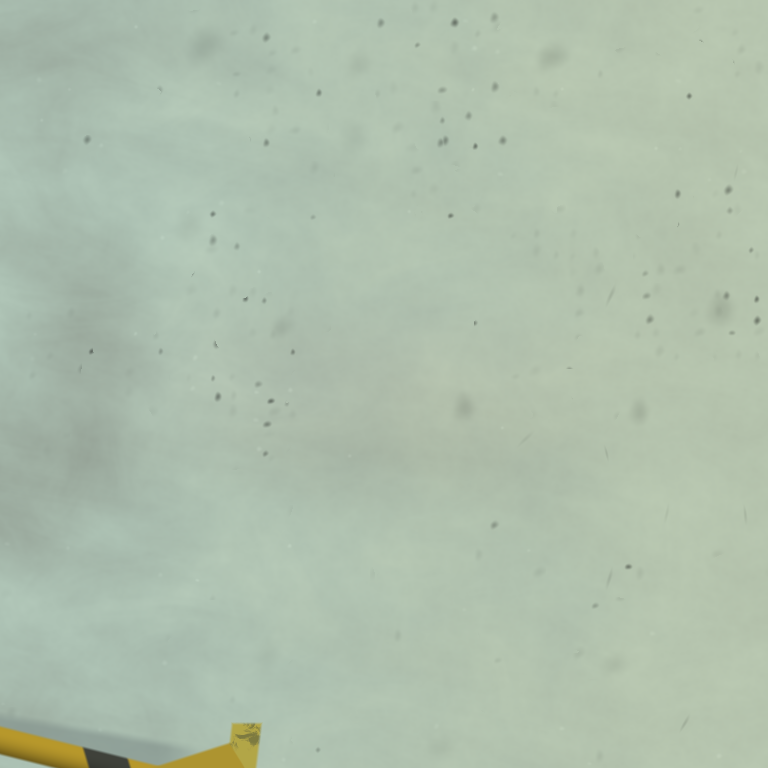
Reproduce this texture procedurally as a Shadertoy shader.

```glsl
vec2 hash2(vec2 p) {
    vec3 q = fract(p.xyx * vec3(0.1031, 0.1030, 0.0973));
    q += dot(q, q.yzx + 33.33);
    return fract((q.xx + q.yz) * q.zy);
}

// Layered, warped sines: soft cloudy stains
float clouds(vec2 p) {
    float sum = 0.0, amp = 0.5;
    for (int i = 0; i < 5; i++) {
        p = mat2(0.8, 0.6, -0.6, 0.8) * p + 1.7;
        p += 0.55 * sin(p.yx * 1.1 + float(i));
        sum += amp * sin(p.x) * cos(p.y);
        p *= 1.85;
        amp *= 0.62;
    }
    return sum;
}

// One soft, randomly turned spot in a share of the grid cells
float specks(vec2 uv, float cells, float radius, float share, float stretch) {
    vec2 cell = floor(uv * cells);
    vec2 h = hash2(cell + cells * 3.7), k = hash2(cell + 71.3);
    vec2 d = (fract(uv * cells) - 0.3 - 0.4 * h) / cells;
    float a = 1.2 + 1.4 * (k.x - 0.5);
    d = mat2(cos(a), -sin(a), sin(a), cos(a)) * d;
    d.x /= stretch;
    float r = radius * (0.65 + 0.5 * h.y);
    d += 0.08 * r * sin(d.yx / r * 3.0 + 6.0 * k);
    return step(k.y, share) * (0.35 + 0.65 * h.x) * (1.0 - smoothstep(0.0, r, length(d)));
}

float blob(vec2 uv, vec2 centre, vec2 size) {
    vec2 d = (uv - centre) / size;
    return exp(-dot(d, d));
}

// Fine cellular grain
float grain(vec2 p) {
    vec2 cell = floor(p);
    float nearest = 1.0;
    for (int y = -1; y <= 1; y++)
        for (int x = -1; x <= 1; x++) {
            vec2 o = vec2(x, y);
            nearest = min(nearest, length(o + hash2(cell + o) - fract(p)));
        }
    return nearest - 0.45;
}

float inside(float d) {
    return 1.0 - smoothstep(-0.0025, 0.0025, d);
}

vec3 concrete(vec2 uv) {
    float broad = clouds(uv * vec2(7.0, 9.0));
    float mottle = clouds(uv * vec2(17.0, 22.0) + 9.0);
    float streaks = clouds(vec2(uv.x * 7.0, uv.y * 24.0 + uv.x * 6.0) + 4.0);
    float left = 1.0 - smoothstep(0.0, 0.5, uv.x);

    // Cool left to warm right
    float warm = smoothstep(0.0, 1.0, uv.x + 0.12 * broad + 0.1 * mottle);
    vec3 col = mix(vec3(0.670, 0.752, 0.698), vec3(0.712, 0.770, 0.682), warm);
    col += vec3(0.006, -0.008, -0.008) * blob(uv, vec2(0.45, 0.5), vec2(0.3, 0.1));

    // Stains and wiped streaks, greyer where darker
    float shade = broad * mix(0.014, 0.042, left) + streaks * mix(0.016, 0.034, left);
    shade += mottle * mix(0.018, 0.040, left);
    shade -= 0.10 * blob(uv, vec2(0.02, 0.37), vec2(0.16, 0.09));
    shade -= 0.08 * blob(uv, vec2(0.12, 0.56), vec2(0.07, 0.14));
    shade -= 0.06 * blob(uv, vec2(0.04, 0.92), vec2(0.16, 0.1));
    shade -= 0.04 * blob(uv, vec2(0.5, 0.42), vec2(0.3, 0.07));
    shade += 0.03 * blob(uv, vec2(0.2, 0.75), vec2(0.14, 0.1));
    shade += 0.05 * blob(uv, vec2(0.13, 0.31), vec2(0.06, 0.035));
    shade += 0.008 * grain(uv * 110.0) + 0.012 * grain(uv * 45.0);
    col *= 1.0 + shade;
    col += vec3(0.08, -0.05, -0.05) * max(-shade, 0.0);

    // Pits, faint blots, scratches and pale flecks
    float worn = 0.35 + 0.65 * smoothstep(0.3, 0.6, uv.y);
    worn *= 0.4 + 0.6 * smoothstep(0.05, 0.35, uv.x);
    float cluster = smoothstep(-0.1, 0.4, clouds(uv * 13.0 + 2.0));
    float pits = specks(uv, 13.0, 0.0068, 0.13 * worn, 1.15);
    pits = max(pits, specks(uv + 0.37, 30.0, 0.0062, 0.16 * worn * cluster, 1.3));
    col *= 1.0 - 0.40 * pits;
    col *= 1.0 - 0.06 * specks(uv + 0.21, 38.0, 0.008, 0.3 * worn * cluster, 1.4);
    col *= 1.0 - 0.11 * specks(uv + 0.13, 9.0, 0.026, 0.2 * worn, 1.3);
    col *= 1.0 - 0.12 * specks(uv + 0.71, 11.0, 0.004, 0.12 * smoothstep(0.5, 0.95, uv.x), 5.0);
    return col + 0.04 * specks(uv + 0.53, 25.0, 0.005, 0.06, 1.0);
}

void mainImage(out vec4 fragColor, in vec2 fragCoord) {
    vec2 uv = fragCoord / iResolution.xy;
    vec3 col = concrete(uv);

    // Shadow beside the barrier
    float rail = uv.y - 0.036 + 0.25 * uv.x;
    float shadow = smoothstep(0.005, 0.015, rail) * (1.0 - smoothstep(0.025, 0.04, rail - 0.08 * uv.x));
    shadow *= 1.0 - smoothstep(0.2, 0.29, uv.x);
    col = mix(col, vec3(0.50, 0.56, 0.54), 0.6 * shadow);

    // Rounded yellow rail with a black band
    float across = rail / 0.018;
    float band = inside(abs(uv.x + 0.3 * uv.y - 0.143) - 0.027);
    vec3 paint = mix(vec3(0.76, 0.63, 0.18), vec3(0.26, 0.27, 0.24), band);
    paint *= 0.88 + 0.2 * across - 0.15 * across * across;
    col = mix(col, paint, inside(abs(rail) - 0.018));

    // Slanted foot and its scuffed end plate
    float foot = max(uv.y - 0.004 - 0.32 * (uv.x - 0.21), max(0.19 - uv.x, uv.x - 0.32));
    col = mix(col, vec3(0.68, 0.58, 0.19), inside(foot));
    float plate = max(abs(uv.x - 0.318 - 0.12 * (uv.y - 0.03)) - 0.019, uv.y - 0.058);
    plate = max(plate, 0.03 - uv.y - 1.6 * (uv.x - 0.3));
    float scuff = smoothstep(-0.1, 0.4, clouds(uv * 130.0)) * smoothstep(0.02, 0.035, uv.y);
    vec3 plateColor = mix(vec3(0.70, 0.65, 0.28), vec3(0.42, 0.42, 0.24), 0.75 * scuff);
    col = mix(col, plateColor, inside(plate));

    fragColor = vec4(clamp(col, 0.0, 1.0), 1.0);
}
```
